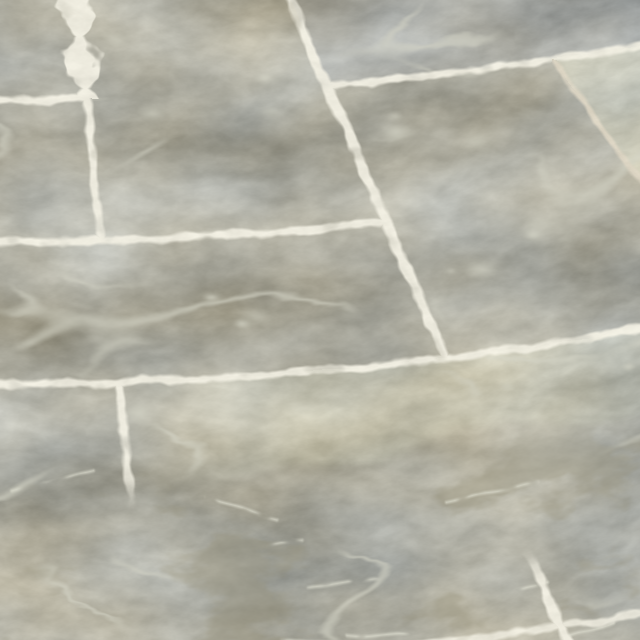
Write a WebGL 1 fragment shader that draws this texture.

```glsl
precision highp float;
uniform vec2 u_resolution;

#define COURSE_HEIGHT 0.222
#define SLAB_WIDTH 0.337
#define FAN 0.95
#define BOW 0.085
#define JOINT_WIDTH 0.0058
#define SOFTNESS 0.0035
#define WOBBLE 0.006
#define MOTTLE 0.15
#define GRAIN 0.045
#define SCRATCHES 9
#define FLECKS 18

const vec3 STONE = vec3(0.685, 0.68, 0.632);
const vec3 MORTAR = vec3(0.945, 0.935, 0.885);
const vec3 PALE = vec3(0.83, 0.83, 0.775);
const vec3 OLIVE = vec3(0.59, 0.57, 0.48);

vec2 hash2(vec2 p) {
  p = vec2(dot(p, vec2(127.1, 311.7)), dot(p, vec2(269.5, 183.3)));
  return fract(sin(p) * 43758.55);
}

float gradientDot(vec2 cell, vec2 f, vec2 corner) {
  float angle = 6.2832 * hash2(cell + corner).x;
  return dot(vec2(cos(angle), sin(angle)), f - corner);
}

float noise(vec2 p) {
  vec2 i = floor(p), f = p - i;
  vec2 w = f * f * f * (f * (f * 6.0 - 15.0) + 10.0);
  vec2 e = vec2(1.0, 0.0);
  return mix(mix(gradientDot(i, f, e.yy), gradientDot(i, f, e.xy), w.x),
             mix(gradientDot(i, f, e.yx), gradientDot(i, f, e.xx), w.x), w.y);
}

float fbm(vec2 p) {
  float sum = 0.0, amp = 1.0;
  for (int i = 0; i < 5; i++) {
    sum += amp * noise(p);
    p = mat2(1.9, 0.5, -0.5, 1.9) * p + 7.3;
    amp *= 0.55;
  }
  return sum;
}

float segmentDistance(vec2 p, vec2 a, vec2 d) {
  float t = clamp(dot(p - a, d) / dot(d, d), 0.0, 1.0);
  return length(p - a - d * t);
}

float stroke(float dist, float halfWidth) {
  return 1.0 - smoothstep(halfWidth - SOFTNESS, halfWidth + SOFTNESS, dist);
}

// Which horizontal joints are open in each column
float hasCourse(float course, float column) {
  if (course == 0.0) return 1.0;
  if (course == 1.0) return 1.0 - step(1.0, column);
  if (course == 2.0) return column == 0.0 ? 0.0 : 1.0;
  return course == -2.0 ? 0.9 : 0.0;
}

// Which upright joints are open in each row
float hasSeam(float seam, float row, float v) {
  if (row == 1.0) return 1.0;
  if (row == 2.0) return 1.0 - step(2.0, seam);
  if (row == -1.0) return seam == 0.0 ? smoothstep(0.19, 0.27, v) : 0.0;
  if (row == -2.0) return seam == 1.0 ? 1.0 - smoothstep(0.03, 0.09, v) : 0.0;
  return seam == 1.0 ? 1.0 : 0.0;
}

void main() {
  vec2 uv = gl_FragCoord.xy / u_resolution;
  vec2 p = uv + WOBBLE * vec2(noise(uv * 17.0), noise(uv * 15.0 + 40.0));

  // Bowed courses crossed by fanned seams
  float spread = 1.0 + FAN * (1.0 - p.y);
  float u = p.x / spread;
  float v = p.y - BOW * p.x * p.x;
  float r = (v - 0.4) / COURSE_HEIGHT, c = (u - 0.117) / SLAB_WIDTH;
  float row = floor(r), column = floor(c);
  float course = floor(r + 0.5), seam = floor(c + 0.5);

  // Cloudy stone stretched along the courses
  vec2 q = vec2(uv.x, v);
  float cloud = fbm(q * vec2(3.2, 7.0) + vec2(2.0, 5.0));
  float grain = fbm(q * vec2(24.0, 44.0));
  float hue = noise(q * vec2(3.5, 5.0) + 31.0) + 0.5 * noise(q * vec2(9.0, 15.0));
  vec3 color = STONE + MOTTLE * cloud + GRAIN * grain;
  color += hue * vec3(0.035, 0.012, -0.03);

  // Slab tints and worn washes
  if (row >= 1.0 && column >= 2.0) color += row == 1.0 ? vec3(0.07, 0.07, 0.05) : vec3(0.0);
  if (row >= 2.0 && column >= 1.0) color += vec3(-0.012, -0.005, 0.015);
  if (row == 0.0 && column < 1.0) color -= 0.015;
  float washEdge = 0.22 + 0.05 * uv.x + 0.06 * noise(uv * 4.0);
  float wash = smoothstep(washEdge, washEdge + 0.025, v) * step(v, 0.4);
  color += wash * smoothstep(0.17, 0.5, uv.x) * vec3(0.045, 0.05, 0.042);
  float stain = smoothstep(0.12, 0.4, fbm(q * vec2(4.0, 8.0) + 17.0));
  color = mix(color, OLIVE, 0.4 * stain * (1.0 - smoothstep(0.2, 0.3, v)));

  // Wispy mineral veins
  float vein = abs(noise(q * vec2(4.0, 9.0) + 0.25 * cloud + 61.0));
  float veinMask = smoothstep(0.05, 0.35, noise(q * vec2(5.0, 7.0) + 11.0));
  color = mix(color, PALE, 0.55 * veinMask * (1.0 - smoothstep(0.0, 0.07, vein)));

  // Soft pale flecks
  for (int i = 0; i < FLECKS; i++) {
    vec2 place = hash2(vec2(float(i), 3.7)), form = hash2(vec2(float(i), 8.1));
    vec2 d = (p - place) * vec2(0.6, 1.0) / mix(0.005, 0.016, form.x);
    color = mix(color, PALE, mix(0.2, 0.7, form.y) * exp(-dot(d, d)));
  }

  // Thin scratches on the lower slabs
  for (int i = 0; i < SCRATCHES; i++) {
    vec2 place = hash2(vec2(float(i), 21.3)), form = hash2(vec2(float(i), 5.9));
    float angle = mix(-0.65, 0.45, form.x);
    vec2 along = vec2(cos(angle), sin(angle)) * mix(0.05, 0.15, form.y);
    float dist = segmentDistance(p, place * vec2(0.9, 0.26), along);
    float broken = smoothstep(-0.35, 0.1, noise(uv * 35.0));
    color = mix(color, PALE + 0.04, 0.75 * broken * stroke(dist, 0.002));
  }

  // Mortar joints, with a swollen patch at the upper left
  float uneven = 1.0 + 0.7 * noise(uv * 32.0) + 0.4 * noise(uv * 70.0);
  float courseDist = abs(r - course) * COURSE_HEIGHT;
  float seamDist = abs(c - seam) * SLAB_WIDTH * spread / sqrt(1.0 + FAN * FAN * u * u);
  float seamWidth = JOINT_WIDTH * (seam == 1.0 ? 1.25 : seam == 2.0 ? 0.75 : 1.0);
  if (row == 2.0 && seam == 0.0) seamWidth += 0.021 * abs(sin(38.0 * (v - 0.86)));
  float courseInk = hasCourse(course, column) * stroke(courseDist, JOINT_WIDTH * uneven);
  float seamInk = hasSeam(seam, row, v) * stroke(seamDist, seamWidth * uneven);
  float wear = 0.94 - 0.3 * smoothstep(0.1, 0.45, noise(uv * 27.0 + 9.0));
  vec3 mortar = MORTAR + 0.04 * grain;
  if (seam == 2.0 && seamInk > courseInk) mortar -= vec3(0.08, 0.1, 0.12);
  color = mix(color, mortar, wear * max(courseInk, seamInk));

  gl_FragColor = vec4(clamp(color, 0.0, 1.0), 1.0);
}
```
